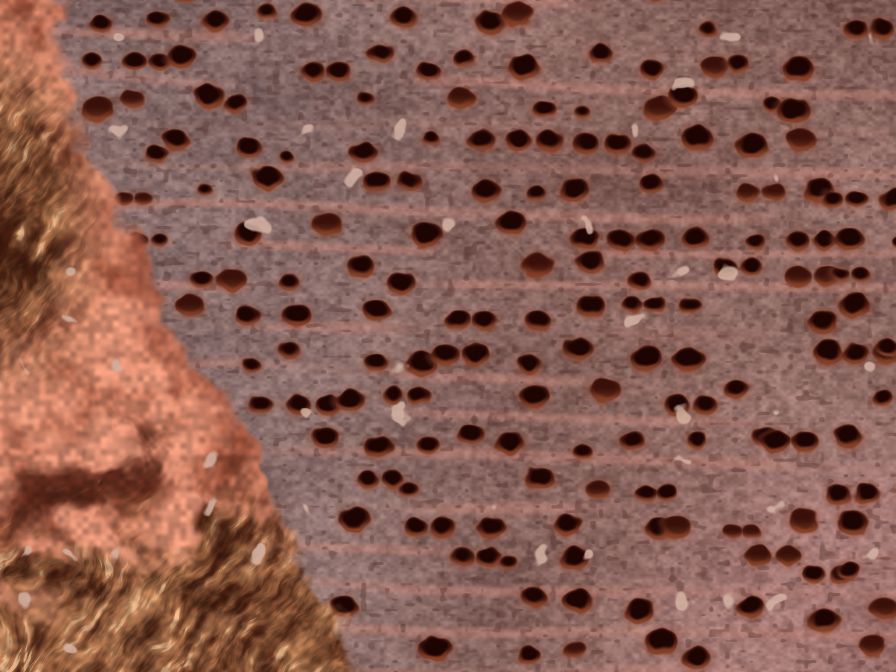
This texture is drawn by a WebGL 2 fragment shader. Its source:

```glsl
#version 300 es
precision highp float;
// Cut end of weathered wood: jittered rows of dark pores between pale rays,
// with a ragged border of salmon and brown fibrous bark at the lower left.
// Pores and chips come from hashed cells, surfaces from layered value noise.
uniform vec2 u_resolution;
out vec4 fragColor;

float hash(vec2 p) {
  vec3 q = fract(p.xyx * 0.1031);
  q += dot(q, q.yzx + 33.33);
  return fract((q.x + q.y) * q.z);
}

float noise(vec2 p) {
  vec2 i = floor(p), f = fract(p);
  f = f * f * (3.0 - 2.0 * f);
  return mix(mix(hash(i), hash(i + vec2(1, 0)), f.x),
             mix(hash(i + vec2(0, 1)), hash(i + vec2(1, 1)), f.x), f.y);
}

float fbm(vec2 p) {
  float sum = 0.0, amp = 0.5;
  for (int i = 0; i < 4; i++) {
    sum += amp * noise(p);
    p = mat2(1.6, 1.2, -1.2, 1.6) * p + 7.3;
    amp *= 0.5;
  }
  return sum / 0.9375;
}

// Horizontal position of the border between bark and wood
float barkEdge(float y) {
  return 0.53 - 0.46 * y - 0.05 * smoothstep(0.3, 0.55, y) * smoothstep(1.0, 0.75, y);
}

float blob(vec2 p, vec2 center, vec2 radius) {
  return smoothstep(1.3, 0.3, length((p - center) / radius));
}

vec3 woodColor(vec2 p) {
  float grain = 0.6 * noise(p * vec2(95, 125)) + 0.4 * noise(p * vec2(190, 230) + 9.0);
  float cloud = fbm(p * vec2(4, 7) + 3.0);
  float tone = 0.42 + 0.75 * (grain - 0.5) + 0.7 * (cloud - 0.5);
  vec3 col = mix(vec3(0.42, 0.29, 0.27), vec3(0.72, 0.56, 0.53), clamp(tone, 0.0, 1.0));
  col += vec3(-0.03, 0.01, 0.025) * smoothstep(0.9, 0.3, p.x);
  col += vec3(0.08, 0.05, 0.06) * blob(p, vec2(1.3, 0.1), vec2(0.4, 0.25));
  // Pale rays running across, with broken strength
  float row = p.y * 16.0 + 0.5 * noise(p * vec2(3, 9)) + 0.25 * p.x;
  float ray = smoothstep(0.2, 0.03, abs(fract(row) - 0.5));
  ray *= smoothstep(0.25, 0.7, noise(vec2(p.x * 4.0, floor(row) * 5.7)));
  col = mix(col, vec3(0.73, 0.50, 0.45) + 0.12 * (grain - 0.5), 0.6 * ray);
  // Fine dark flecks
  return mix(col, vec3(0.32, 0.19, 0.17), 0.4 * smoothstep(0.7, 0.9, noise(p * vec2(85, 130) + 40.0)));
}

vec3 barkColor(vec2 p, float inset) {
  vec2 warp = p + 0.07 * vec2(fbm(p * 9.0), fbm(p * 9.0 + 20.0));
  float mottle = fbm(warp * 16.0);
  float fibre = fbm(mat2(0.8, 0.6, -0.6, 0.8) * warp * vec2(75, 22));
  vec3 salmon = mix(vec3(0.54, 0.26, 0.18), vec3(0.86, 0.56, 0.45), smoothstep(0.2, 0.7, mottle));
  vec3 brown = mix(vec3(0.24, 0.10, 0.05), vec3(0.72, 0.49, 0.33),
                   smoothstep(0.25, 0.75, 0.65 * fibre + 0.35 * mottle));
  float rough = blob(p, vec2(0.0, 0.68), vec2(0.15, 0.25));
  rough = max(rough, smoothstep(0.22, 0.08, p.y + 0.25 * (mottle - 0.5) - 0.22 * p.x));
  vec3 col = mix(salmon, brown, clamp(rough * 1.2, 0.0, 1.0));
  // Shadowed hollows and bright stray fibres
  float hollow = max(blob(p, vec2(0.19, 0.32), vec2(0.09, 0.07)), blob(p, vec2(0.09, 0.26), vec2(0.1, 0.06)));
  col = mix(col, vec3(0.33, 0.14, 0.09), hollow * smoothstep(0.7, 0.35, mottle));
  col = mix(col, vec3(0.90, 0.76, 0.60), 0.6 * rough * smoothstep(0.64, 0.78, fibre));
  col *= 0.82 + 0.36 * noise(p * 110.0);
  return mix(col, vec3(0.72, 0.40, 0.31), 0.35 * smoothstep(0.07, 0.0, inset) * (1.0 - rough));
}

vec3 addPores(vec3 col, vec2 p, float soft) {
  vec2 cell = vec2(0.083, 0.0625), home = floor(p / cell);
  float wobble = 0.006 * (noise(p * 75.0) - 0.5);
  for (int k = 0; k < 9; k++) {
    vec2 id = home + vec2(k % 3 - 1, k / 3 - 1);
    vec2 jitter = vec2(hash(id + 11.0), hash(id + 47.0)) - 0.5;
    vec2 center = (id + 0.5 + jitter * vec2(0.75, 0.55)) * cell;
    if (hash(id + 83.0) > 0.8 || center.x < barkEdge(center.y) + 0.025) continue;
    float size = mix(0.009, 0.021, sqrt(hash(id + 131.0)));
    vec2 q = (p - center) * vec2(0.86, 1.12);
    if (hash(id + 171.0) > 0.83) { // twin pores
      size *= 0.85;
      q.x = abs(q.x) - size * 1.1;
    }
    float d = length(q) - size + wobble;
    float core = length(q - vec2(0.0, 0.18 * size)) - 0.77 * size + wobble;
    float plugged = step(0.86, hash(id + 211.0));
    vec3 wall = mix(vec3(0.28, 0.09, 0.05), vec3(0.52, 0.25, 0.15), smoothstep(0.3, -0.9, q.y / size));
    col = mix(col, vec3(0.56, 0.30, 0.22), 0.35 * smoothstep(0.010, 0.0, d));
    col = mix(col, wall, smoothstep(soft, -soft, d));
    col = mix(col, vec3(0.11, 0.015, 0.01), (1.0 - 0.65 * plugged) * smoothstep(0.003, -0.004, core));
  }
  return col;
}

// Sparse pale chips and splinters at hashed angles
vec3 addChips(vec3 col, vec2 p, float soft) {
  vec2 id = floor(p / 0.07), q = p - (id + 0.5) * 0.07;
  float angle = 6.28 * hash(id + 5.0);
  q = mat2(cos(angle), -sin(angle), sin(angle), cos(angle)) * q;
  q.x -= clamp(q.x, -0.012, 0.012) * hash(id + 29.0);
  float d = length(q) - mix(0.003, 0.011, hash(id + 61.0)) + 0.009 * (noise(p * 90.0) - 0.4);
  return mix(col, vec3(0.83, 0.70, 0.64), 0.85 * step(0.84, hash(id + 97.0)) * smoothstep(soft, -soft, d));
}

void main() {
  vec2 p = gl_FragCoord.xy / u_resolution.y;
  float soft = 0.0015 + 0.7 / u_resolution.y;
  float inset = barkEdge(p.y) - p.x + 0.11 * (fbm(p * 14.0) - 0.5);
  vec3 wood = addPores(woodColor(p), p, soft);
  vec3 col = mix(wood, barkColor(p, inset), smoothstep(-0.012, 0.012, inset));
  fragColor = vec4(addChips(col, p, soft), 1.0);
}
```
